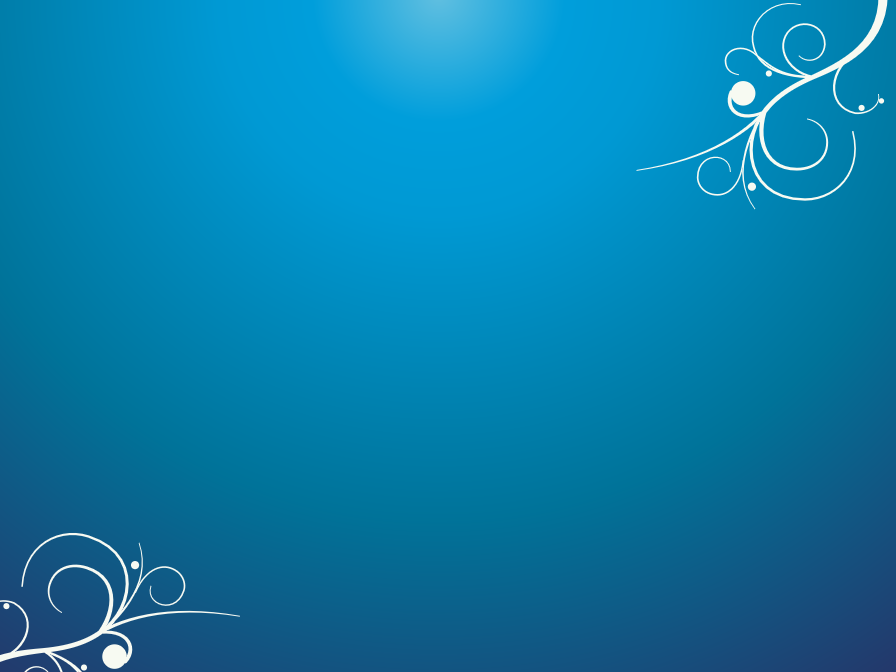
Reproduce this background procedurally as a WebGL 2 fragment shader.

```glsl
#version 300 es
precision highp float;
// Blue radial gradient with a top glow and two ivory curling vine ornaments in opposite corners.
uniform vec2 u_resolution;
out vec4 fragColor;

vec2 vinePoint;        // point in the ornament's own frame
float vineDist = 1e3;  // signed distance to the ornament

// Distance to a straight piece whose half width tapers from w.x to w.y
float taper(vec2 p, vec2 a, vec2 b, vec2 w) {
    vec2 ab = b - a;
    float h = clamp(dot(p - a, ab) / dot(ab, ab), 0.0, 1.0);
    return length(p - a - ab * h) - mix(w.x, w.y, h);
}

vec2 cubic(vec2 a, vec2 b, vec2 c, vec2 d, float t) {
    float s = 1.0 - t;
    return s * s * s * a + 3.0 * s * t * (s * b + t * c) + t * t * t * d;
}

// Adds a tapered cubic curve; w0 and w1 are its end widths
void stroke(vec2 a, vec2 b, vec2 c, vec2 d, float w0, float w1) {
    const int STEPS = 14;
    vec2 last = a;
    for (int i = 1; i <= STEPS; i++) {
        float t = float(i) / float(STEPS);
        vec2 next = cubic(a, b, c, d, t);
        vec2 ends = vec2(t - 1.0 / float(STEPS), t);
        vec2 halfWidth = 0.5 * mix(vec2(w0), vec2(w1), ends);
        vineDist = min(vineDist, taper(vinePoint, last, next, halfWidth));
        last = next;
    }
}

void berry(vec2 centre, float radius) {
    vineDist = min(vineDist, length(vinePoint - centre) - radius);
}

void drawVine() {
    vec2 joint = vec2(655, 96), fork = vec2(697, 66);

    // Main stem and its inner spiral
    stroke(vec2(757, -5), vec2(757, 38), vec2(724, 54), fork, 8.0, 4.0);
    stroke(fork, vec2(676, 75), vec2(663, 85), joint, 4.0, 4.0);
    stroke(joint, vec2(648, 120), vec2(656, 145), vec2(683, 145), 4.0, 2.4);
    stroke(vec2(683, 145), vec2(698, 145), vec2(709, 136), vec2(709, 122), 2.4, 1.7);
    stroke(vec2(709, 122), vec2(709, 112), vec2(702, 104), vec2(692, 102), 1.7, 0.8);

    // Wide outer loop and long tail
    stroke(joint, vec2(635, 120), vec2(639, 171), vec2(690, 171), 3.2, 2.0);
    stroke(vec2(690, 171), vec2(716, 171), vec2(740, 148), vec2(731, 113), 2.0, 1.3);
    stroke(joint, vec2(635, 118), vec2(600, 138), vec2(546, 146), 3.0, 0.8);

    // Lower sprig with a round curl
    stroke(joint, vec2(640, 118), vec2(627, 152), vec2(647, 179), 2.4, 0.7);
    stroke(vec2(637, 138), vec2(635, 158), vec2(625, 167), vec2(615, 167), 1.2, 1.4);
    stroke(vec2(615, 167), vec2(604, 167), vec2(598, 159), vec2(598, 152), 1.4, 1.4);
    stroke(vec2(598, 152), vec2(598, 130), vec2(626, 130), vec2(626, 147), 1.4, 0.8);
    berry(vec2(644.5, 160), 3.5);

    // Large berry on a hooked stalk
    stroke(vec2(627, 79), vec2(621, 92), vec2(632, 106), joint, 3.5, 2.5);
    berry(vec2(637, 80), 10.5);

    // Upper arc, spiral and left curl
    stroke(vec2(686, 4), vec2(660, -2), vec2(640, 20), vec2(646, 40), 0.8, 1.4);
    stroke(vec2(646, 40), vec2(650, 58), vec2(670, 66), fork, 1.4, 2.2);
    stroke(fork, vec2(676, 62), vec2(665, 42), vec2(675, 28), 2.0, 1.5);
    stroke(vec2(675, 28), vec2(685, 15), vec2(707, 20), vec2(707, 38), 1.5, 1.5);
    stroke(vec2(707, 38), vec2(706, 52), vec2(692, 55), vec2(685, 48), 1.5, 0.8);
    stroke(fork, vec2(670, 66), vec2(662, 58), vec2(648, 47), 2.0, 1.3);
    stroke(vec2(648, 47), vec2(636, 36), vec2(620, 43), vec2(622, 54), 1.3, 1.4);
    stroke(vec2(622, 54), vec2(623, 61), vec2(628, 63), vec2(633, 64), 1.4, 0.8);
    berry(vec2(659, 63), 2.6);

    // Right hanging curl
    stroke(vec2(727, 50), vec2(710, 65), vec2(710, 92), vec2(733, 97), 2.2, 1.5);
    stroke(vec2(733, 97), vec2(745, 98), vec2(755, 90), vec2(753, 81), 1.5, 0.7);
    berry(vec2(738.5, 92.5), 2.6);
    berry(vec2(755.5, 86.5), 2.3);
}

vec3 backdrop(float r) {
    vec3 color = mix(vec3(0.38, 0.75, 0.88), vec3(0.0, 0.62, 0.86), clamp(r / 108.0, 0.0, 1.0));
    color = mix(color, vec3(0.0, 0.60, 0.83), clamp((r - 108.0) / 82.0, 0.0, 1.0));
    color = mix(color, vec3(0.0, 0.45, 0.60), clamp((r - 190.0) / 260.0, 0.0, 1.0));
    return mix(color, vec3(0.14, 0.22, 0.42), clamp((r - 450.0) / 248.0, 0.0, 1.0));
}

void main() {
    // Canvas grid of 768 by 576 units, y measured down from the top edge
    vec2 uv = gl_FragCoord.xy / u_resolution;
    vec2 p = vec2(uv.x, 1.0 - uv.y) * vec2(768, 576);
    float pixel = 576.0 / u_resolution.y;
    vec3 color = backdrop(length(p - vec2(376, -4)));

    // The lower left ornament is the upper right one, turned about its joint
    vinePoint = p;
    if (p.x < 384.0) {
        float c = cos(radians(162.0)), s = sin(radians(162.0));
        vinePoint = mat2(c, s, -s, c) * (p - vec2(86, 542)) + vec2(655, 96);
    }
    if (vinePoint.x > 540.0 && vinePoint.y < 186.0) drawVine();
    float ink = clamp(0.5 - vineDist / pixel, 0.0, 1.0);
    fragColor = vec4(mix(color, vec3(0.97, 0.98, 0.95), ink), 1.0);
}
```
